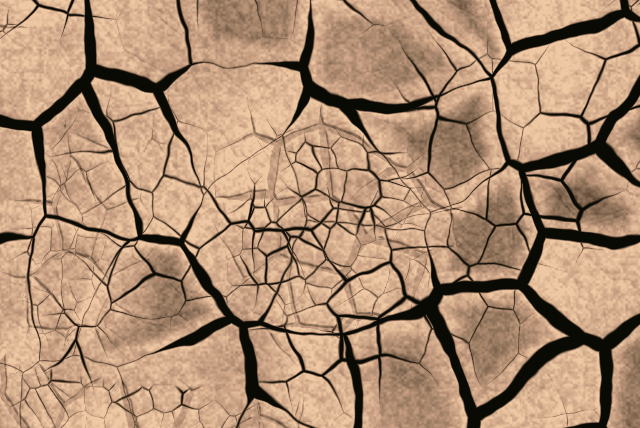
Write a WebGL 1 fragment shader that draws this texture.

```glsl
precision highp float;
// Sun-baked mud: curled plates split by deep cracks, with finely crazed silt patches.

uniform vec2 u_resolution;

#define PLATE_SCALE 4.0
#define SPUR_SCALE 8.0
#define SILT_SCALE 7.5
#define CRAZE_SCALE 17.0
#define CRACK_WIDTH 0.0145
#define SPUR_WIDTH 0.014
#define SILT_WIDTH 0.011
#define CRAZE_WIDTH 0.006
#define WARP 0.13
#define DAMPNESS 0.40
#define GRAIN 0.20
#define LIGHT_STEP vec2(0.0035, 0.0055)

float hash(vec2 p) {
  return fract(sin(dot(p, vec2(127.1, 311.7))) * 43758.5453);
}

vec2 hash2(vec2 p) {
  return vec2(hash(p), hash(p + 37.3));
}

float noise(vec2 p) {
  vec2 i = floor(p), f = fract(p);
  f = f * f * (3.0 - 2.0 * f);
  return mix(mix(hash(i), hash(i + vec2(1, 0)), f.x),
             mix(hash(i + vec2(0, 1)), hash(i + vec2(1, 1)), f.x), f.y);
}

float fbm(vec2 p) {
  float sum = 0.0, amp = 0.5;
  for (int i = 0; i < 5; i++) {
    sum += amp * noise(p);
    p = mat2(1.6, 1.2, -1.2, 1.6) * p + 5.7;
    amp *= 0.5;
  }
  return sum;
}

// Distance to the nearest cell border (x) and a random cell value (y).
vec2 cells(vec2 p) {
  vec2 base = floor(p), f = fract(p), nearCell, nearPoint;
  float best = 8.0;
  for (int j = -1; j <= 1; j++)
    for (int i = -1; i <= 1; i++) {
      vec2 g = vec2(i, j);
      vec2 r = g + hash2(base + g) - f;
      if (dot(r, r) < best) { best = dot(r, r); nearCell = g; nearPoint = r; }
    }
  float border = 8.0;
  for (int j = -2; j <= 2; j++)
    for (int i = -2; i <= 2; i++) {
      vec2 g = nearCell + vec2(i, j);
      vec2 r = g + hash2(base + g) - f;
      vec2 d = r - nearPoint;
      if (dot(d, d) > 0.0001) border = min(border, dot(0.5 * (r + nearPoint), normalize(d)));
    }
  return vec2(border, hash(base + nearCell + 71.0));
}

// Where the ground is finely crazed: a central patch and a few stray ones.
float crazing(vec2 p) {
  float wobble = 0.25 * (fbm(p * 4.0 + 3.0) - 0.5);
  float centre = smoothstep(0.33, 0.18, length((p - vec2(0.76, 0.5)) * vec2(0.9, 1.0)) + wobble);
  float left = smoothstep(0.22, 0.1, length((p - vec2(0.17, 0.42)) * vec2(1.2, 0.8)) + wobble);
  return max(centre, max(0.8 * left, smoothstep(0.62, 0.72, noise(p * 3.0 + 21.0))));
}

// Signed gap to deep cracks, signed gap to silt channels, plate border, plate value.
vec4 ground(vec2 p) {
  float craze = crazing(p);
  vec2 q = p + WARP * (vec2(fbm(p * 3.0), fbm(p * 3.0 + 17.0)) - 0.5);
  vec2 plate = cells(q * PLATE_SCALE + 2.0);
  float border = plate.x / PLATE_SCALE;
  float width = CRACK_WIDTH * smoothstep(0.2, 0.75, noise(p * 3.7 + 8.0)) * (1.0 - 0.85 * craze);
  float gap = border - width - 0.0008;
  float spur = cells(q * SPUR_SCALE + 5.0).x / SPUR_SCALE;
  gap = min(gap, spur - SPUR_WIDTH * (noise(p * 6.0 + 4.0) - 0.57));
  float fine = cells(q * CRAZE_SCALE + 11.0).x / CRAZE_SCALE;
  gap = min(gap, fine - mix(-0.004, CRAZE_WIDTH * (noise(p * 14.0) - 0.35), craze));
  float channel = cells(q * SILT_SCALE + 9.0).x / SILT_SCALE;
  float silt = channel - SILT_WIDTH * (craze * (0.3 + noise(p * 7.0 + 2.0)) - 0.2);
  return vec4(gap, silt, border, plate.y);
}

// Earth tones from crack black (0) to sunlit clay (1).
vec3 earth(float tone) {
  float t = clamp(tone, 0.0, 1.03) * 5.0;
  vec3 c = mix(vec3(0.04, 0.04, 0.02), vec3(0.24, 0.19, 0.13), clamp(t, 0.0, 1.0));
  c = mix(c, vec3(0.45, 0.35, 0.27), clamp(t - 1.0, 0.0, 1.0));
  c = mix(c, vec3(0.61, 0.49, 0.39), clamp(t - 2.0, 0.0, 1.0));
  c = mix(c, vec3(0.77, 0.61, 0.50), clamp(t - 3.0, 0.0, 1.0));
  return mix(c, vec3(0.91, 0.76, 0.62), max(t - 4.0, 0.0));
}

void main() {
  vec2 p = gl_FragCoord.xy / u_resolution.y;
  float pixel = 1.0 / u_resolution.y;
  vec4 here = ground(p);
  vec4 lit = ground(p + LIGHT_STEP);
  float top = min(here.x, here.y), topLit = min(lit.x, lit.y);

  // Plate faces: broad mottling, damp hearts and gritty grain.
  float grit = noise(p * 170.0) - 0.5 + 0.7 * (noise(p * 75.0) - 0.5);
  float mottle = fbm(p * 7.0 + 31.0) - 0.5;
  float heart = smoothstep(0.015, 0.065, here.z + 0.08 * mottle);
  float damp = heart * smoothstep(0.25, 0.8, here.w) * (1.0 - 0.8 * crazing(p));
  float tone = 0.93 + 0.35 * mottle - DAMPNESS * damp;

  // Edges facing the light shine, the others fall into shade.
  float slope = clamp((top - topLit) / length(LIGHT_STEP), -1.0, 1.0);
  tone += 0.13 * slope * exp(-max(top, 0.0) / 0.007);

  // Silt channel floors with the shadows cast on them.
  float floorTone = 0.78 - 0.3 * smoothstep(-0.001, 0.002, topLit);
  tone = mix(floorTone, tone, smoothstep(-pixel, pixel, here.y));
  tone += GRAIN * grit;

  // Deep cracks.
  tone *= smoothstep(-0.0035, 0.0012 + 0.5 * pixel, here.x);
  gl_FragColor = vec4(earth(tone), 1.0);
}
```
